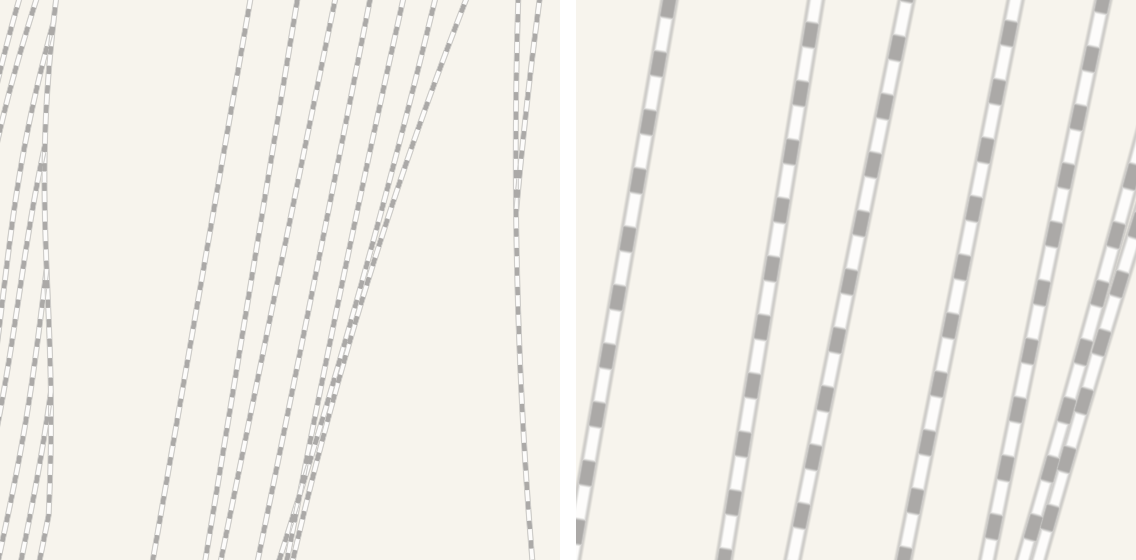
Left: the whole. Right: its middle third, enlarged.
A Shadertoy shader for this pattern:

```glsl
#define HALF_WIDTH 0.0043
#define DASH_PERIOD 0.0348
#define DASH_SHARE 0.43
#define RAIL_INK 0.56
#define RAIL_FADE 0.0021
#define SOFTNESS 0.0013
#define FAN_COUNT 7
#define BRANCH_COUNT 7
#define FORK_COUNT 2

const vec3 PAPER = vec3(0.968, 0.957, 0.928);
const vec3 GAP = vec3(0.992, 0.990, 0.984);
const vec3 INK = vec3(0.670, 0.664, 0.656);
const float PI = 3.14159265;

float hash(float n) {
    n = fract(n * 0.1031 + 0.17);
    n *= n + 33.33;
    return fract(n * (n + n));
}

// Wide fan: strands crowd together in pairs below and spread out above
float fanX(float k, float y) {
    float t = k / float(FAN_COUNT - 1);
    float foot = 0.273 + 0.25 * t * (2.0 - t) + 0.02 * sin(4.0 * PI * t);
    float head = 0.447 + 0.385 * pow(t, 0.85);
    float bow = -0.08 * pow(t, 4.0) * cos(PI * k);
    return mix(foot, head, y) + bow * y * (1.0 - y);
}

// Left stem: each branch leans in and joins the stem at its own height
float branchX(float k, float y) {
    float stem = 0.083 + 0.008 * sin(2.0 * PI * y) + 0.017 * pow(max(y, 0.0), 4.0);
    float joinHeight = 0.08 + 0.22 * k;
    float lean = 0.14 + 0.06 * hash(k + 3.0);
    return stem - lean * max(joinHeight - y, 0.0);
}

// Right stem: a shallow curve that splits in its upper part
float forkX(float k, float y) {
    float bend = y - 0.72;
    return 0.921 + 0.057 * bend * bend + 0.1 * k * max(y - 0.62, 0.0);
}

float strandX(int i, float y) {
    if (i < FAN_COUNT) return fanX(float(i), y);
    i -= FAN_COUNT;
    if (i < BRANCH_COUNT) return branchX(float(i), y);
    return forkX(float(i - BRANCH_COUNT), y);
}

// Strands that share a stem share their dash phase
float dashPhase(int i) {
    if (i < FAN_COUNT) return hash(float(i) * 7.0 + 1.0);
    return i < FAN_COUNT + BRANCH_COUNT ? 0.35 : 0.7;
}

void mainImage(out vec4 fragColor, in vec2 fragCoord) {
    vec2 p = fragCoord / iResolution.y;
    float soft = max(SOFTNESS, 0.6 / iResolution.y);
    float fill = 0.0;
    float ink = 0.0;

    for (int i = 0; i < FAN_COUNT + BRANCH_COUNT + FORK_COUNT; i++) {
        // Offset across the strand and position along it
        float slope = (strandX(i, p.y + 0.004) - strandX(i, p.y - 0.004)) / 0.008;
        float dx = p.x - strandX(i, p.y);
        float across = abs(dx) * inversesqrt(1.0 + slope * slope);
        float along = p.y + slope * dx / (1.0 + slope * slope);

        // Dashes between two thin rails
        float body = 1.0 - smoothstep(-soft, soft, across - HALF_WIDTH);
        float cell = abs(fract(along / DASH_PERIOD + dashPhase(i)) - 0.5);
        float dashEdge = (cell - 0.5 * DASH_SHARE) * DASH_PERIOD;
        float dash = body * (1.0 - smoothstep(-soft, soft, dashEdge));
        float rail = 1.0 - smoothstep(0.0, RAIL_FADE, abs(across - HALF_WIDTH));

        fill = max(fill, body);
        ink = max(ink, max(dash, RAIL_INK * rail));
    }

    vec3 color = mix(mix(PAPER, GAP, fill), INK, ink);
    fragColor = vec4(color, 1.0);
}
```
